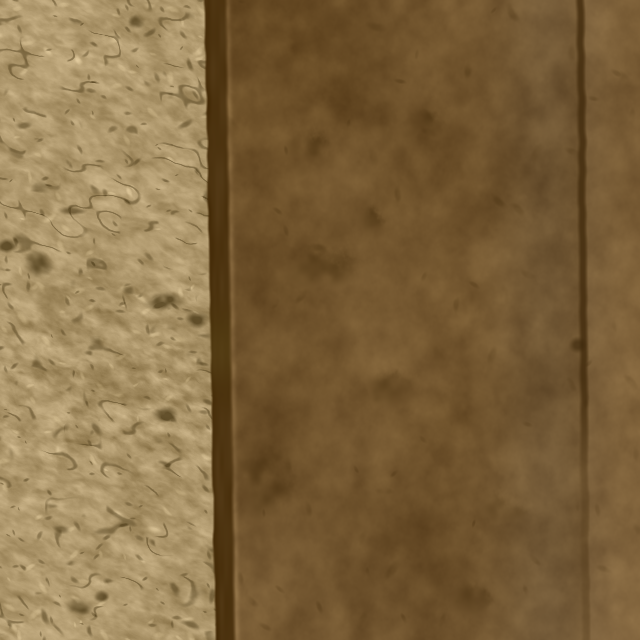
Reproduce this texture procedurally as a Shadertoy shader.

```glsl
// Three upright stone slabs: pale pitted stone at left, brown stone in the
// middle and a sliver at right, parted by two slightly leaning dark joints.
// Layered value noise gives the mottling; scattered ellipses give the pits.

float hash(vec2 p) {
    vec3 q = fract(vec3(p.xyx) * 0.1031);
    q += dot(q, q.yzx + 33.33);
    return fract((q.x + q.y) * q.z);
}

float noise(vec2 p) {
    vec2 i = floor(p), f = fract(p);
    f = f * f * (3.0 - 2.0 * f);
    return mix(mix(hash(i), hash(i + vec2(1, 0)), f.x),
               mix(hash(i + vec2(0, 1)), hash(i + vec2(1, 1)), f.x), f.y);
}

float fbm(vec2 p) {
    float sum = 0.0, amp = 0.5;
    for (int i = 0; i < 5; i++) {
        sum += amp * noise(p);
        p = mat2(1.6, 1.2, -1.2, 1.6) * p + 17.3;
        amp *= 0.5;
    }
    return sum / 0.97;
}

// Soft ellipse: 1 at the centre, 0 outside
float blot(vec2 p, vec2 centre, vec2 radius) {
    return 1.0 - smoothstep(0.3, 1.3, length((p - centre) / radius));
}

// One randomly turned, randomly sized pit in some of the grid cells
float pits(vec2 p, float scale, float density) {
    vec2 g = p * scale, cell = floor(g);
    float sum = 0.0;
    for (int y = -1; y <= 1; y++)
    for (int x = -1; x <= 1; x++) {
        vec2 c = cell + vec2(x, y);
        vec2 d = g - c - vec2(hash(c + 3.1), hash(c + 8.7));
        float a = 2.4 * (hash(c + 21.4) - 0.65);
        d = mat2(cos(a), -sin(a), sin(a), cos(a)) * d;
        d.y += 0.9 * (hash(c + 5.5) - 0.5) * d.x * d.x;
        float size = mix(0.15, 0.42, hash(c + 13.9));
        float on = step(hash(c + 40.2), density);
        sum = max(sum, on * blot(d, vec2(0), size * vec2(1.0, 0.42)));
    }
    return sum;
}

vec3 paleStone(vec2 p) {
    vec2 warp = p + 0.012 * (vec2(fbm(p * 22.0), fbm(p * 22.0 + 9.0)) - 0.5);
    vec2 flat_ = vec2(warp.x + 0.3 * warp.y, warp.y * 1.5 + 0.3 * warp.x);
    float cloud = fbm(p * 9.0 + 4.0) - 0.5;
    float grain = fbm(flat_ * 44.0) - 0.5;
    float band = exp(-pow((p.y - 0.38) / 0.13, 2.0));
    vec3 col = vec3(0.685, 0.595, 0.425);
    col += 0.10 * cloud + (0.24 + 0.10 * band) * grain - 0.015 * band;
    col += 0.05 * (noise(flat_ * 120.0) - 0.5);

    // Pale chips, then small pits and thin curved cracks
    col += vec3(0.08, 0.08, 0.075) * pits(warp + 2.0, 34.0, 0.3);
    float dark = 0.55 * pits(warp, 27.0, 0.30) * smoothstep(0.3, 0.6, noise(p * 60.0));
    dark += 0.45 * pits(warp + 5.0, 48.0, 0.2);
    float ridge = abs(noise(flat_ * 27.0 + 31.0) - 0.5);
    dark += 0.5 * (1.0 - smoothstep(0.01, 0.07, ridge))
          * smoothstep(0.56, 0.72, noise(p * 34.0 + 50.0));

    // Larger hollows
    vec4 hollows[9] = vec4[9](
        vec4(0.257, 0.529, 0.028, 0.013), vec4(0.307, 0.499, 0.016, 0.013),
        vec4(0.257, 0.353, 0.018, 0.012), vec4(0.059, 0.586, 0.021, 0.018),
        vec4(0.161, 0.069, 0.011, 0.009), vec4(0.215, 0.966, 0.012, 0.010),
        vec4(0.010, 0.615, 0.017, 0.011), vec4(0.126, 0.053, 0.020, 0.012),
        vec4(0.115, 0.672, 0.020, 0.007));
    for (int i = 0; i < 9; i++)
        dark += 0.75 * blot(warp, hollows[i].xy, hollows[i].zw) * (0.6 + 0.8 * noise(p * 90.0));
    return mix(col, vec3(0.33, 0.26, 0.12), min(dark, 0.85));
}

vec3 brownStone(vec2 p) {
    float cloud = fbm(p * 7.0 + 12.0) - 0.5;
    float grain = fbm(p * vec2(32.0, 28.0) + 3.0) - 0.5;
    vec3 col = vec3(0.435, 0.322, 0.170);
    col += vec3(0.13, 0.12, 0.10) * cloud + vec3(0.13, 0.12, 0.09) * grain;

    // Cooler sheen beside the right joint, lighter foot, darker upper left
    col += vec3(0.0, 0.012, 0.028) * exp(-pow((p.x - 0.86) / 0.08, 2.0));
    col += 0.025 * (1.0 - smoothstep(0.0, 0.45, p.y));
    col -= 0.025 * blot(p, vec2(0.40, 0.92), vec2(0.17, 0.3));

    // Broad stains and fine specks
    vec4 stains[8] = vec4[8](
        vec4(0.482, 0.766, 0.030, 0.032), vec4(0.510, 0.585, 0.050, 0.030),
        vec4(0.579, 0.655, 0.022, 0.020), vec4(0.612, 0.395, 0.035, 0.030),
        vec4(0.788, 0.208, 0.032, 0.025), vec4(0.410, 0.245, 0.045, 0.055),
        vec4(0.736, 0.062, 0.030, 0.025), vec4(0.664, 0.805, 0.030, 0.018));
    float dark = 0.0;
    for (int i = 0; i < 8; i++)
        dark += 0.6 * blot(p + 0.04 * grain, stains[i].xy, stains[i].zw) * noise(p * 55.0);
    dark += 0.4 * pits(p.yx + 3.0, 24.0, 0.16) * noise(p * 70.0);
    return mix(col, vec3(0.27, 0.18, 0.055), min(dark, 0.8));
}

void mainImage(out vec4 fragColor, in vec2 fragCoord) {
    vec2 p = fragCoord / iResolution.xy;
    float soft = 0.0015 + 0.7 / iResolution.x;
    float wobble = 0.003 * (noise(vec2(p.y * 45.0, 2.0)) - 0.5);

    // Slabs on either side of the joints
    float leftEdge = 0.336 - 0.016 * p.y + wobble;
    float brownEdge = 0.366 - 0.015 * p.y - 0.5 * wobble;
    float rightEdge = 0.921 - 0.007 * p.y + wobble;
    vec3 brown = brownStone(p);
    brown += vec3(0.045, 0.043, 0.04) * smoothstep(rightEdge - soft, rightEdge + soft, p.x);

    // Right joint: narrow, fading towards the foot, with a knot part way up
    float fade = mix(0.22, 0.85, smoothstep(0.22, 0.42, p.y));
    float gap = smoothstep(-0.016, -0.008, p.x - rightEdge)
              * (1.0 - smoothstep(-2.0 * soft, soft, p.x - rightEdge));
    brown = mix(brown, vec3(0.27, 0.18, 0.06), gap * fade);
    brown = mix(brown, vec3(0.23, 0.15, 0.04), 0.65 * blot(p, vec2(0.903, 0.461), vec2(0.013, 0.012)));

    // Left joint with a thin pale arris on its brown side
    float rim = exp(-pow((p.x - brownEdge - 0.005) / 0.0045, 2.0));
    brown += vec3(0.075, 0.07, 0.06) * rim * (0.5 + 0.8 * noise(vec2(p.y * 50.0, 7.0)));
    vec3 joint = vec3(0.305, 0.205, 0.065) + 0.04 * (noise(p * vec2(150.0, 18.0)) - 0.5);
    joint += vec3(0.02, 0.03, 0.01) * exp(-pow((p.y - 0.46) / 0.06, 2.0));
    joint -= 0.03 * (1.0 - smoothstep(0.0, 0.010, p.x - leftEdge));

    vec3 col = mix(joint, brown, smoothstep(-soft, 2.0 * soft, p.x - brownEdge));
    col = mix(paleStone(p), col, smoothstep(-soft, soft, p.x - leftEdge));
    fragColor = vec4(clamp(col, 0.0, 1.0), 1.0);
}
```
